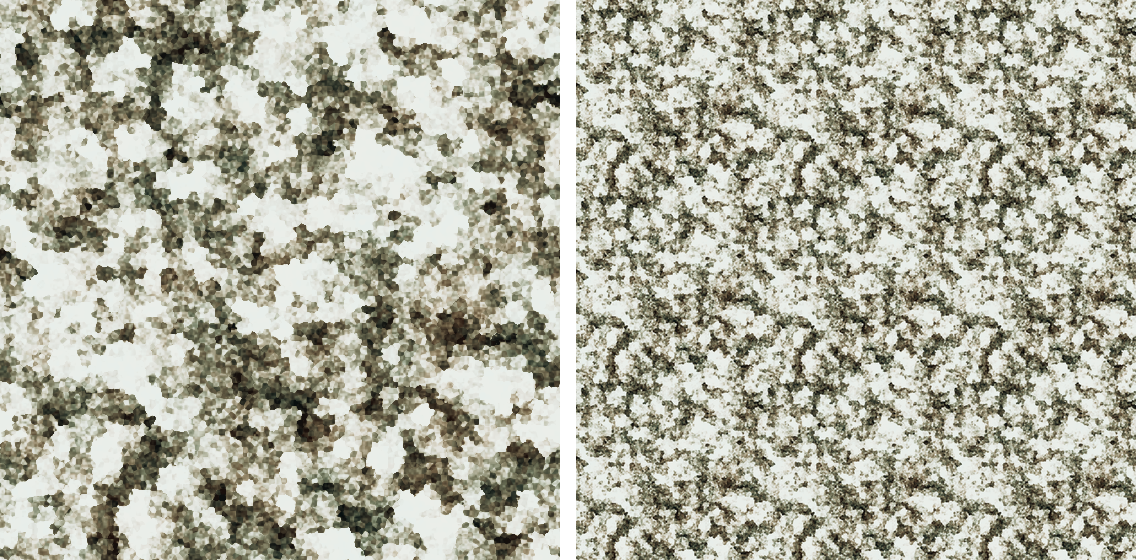
Left: one tile. Right: repeated 3 by 3.
Write a WebGL 1 fragment shader that draws this texture.

```glsl
precision highp float;
// Speckled granite: pale rounded grains around clumps of olive-brown flakes.
// Wrapped noise sets the tone of soft Voronoi grains, small flakes roughen
// their edges and tones, and a ramp turns the tone into stone colours.

uniform vec2 u_resolution;

#define GRAINS 42.0        // large grains across the canvas
#define FLAKES 104.0       // small flakes across the canvas
#define GRAIN_SHARP 28.0   // edge sharpness of grains
#define FLAKE_SHARP 20.0   // edge sharpness of flakes
#define LIGHT_SWELL 0.45   // how far light grains bulge into dark ones
#define SNAP 0.6           // how far flakes break up grain outlines
#define GRAIN_VARIATION 0.65
#define FLAKE_VARIATION 0.65
#define GRIT 0.4           // strength of the finest speckle
#define TONE_SHIFT 0.115   // offsets the area gained by light grains
#define TONE_SPREAD 0.355  // standard deviation of the tone
#define TINT 0.08          // brown to green variation

float hash(vec2 cell, float seed) {
  return fract(sin(dot(cell, vec2(12.9898, 78.233)) + seed * 37.7) * 43758.5453);
}

// Value noise, centred on zero, repeating after a whole period
float noise(vec2 q, vec2 period, float seed) {
  vec2 i = floor(q);
  vec2 f = q - i;
  f = f * f * (3.0 - 2.0 * f);
  vec2 lo = mod(i, period);
  vec2 hi = mod(i + 1.0, period);
  float bottom = mix(hash(lo, seed), hash(vec2(hi.x, lo.y), seed), f.x);
  float top = mix(hash(vec2(lo.x, hi.y), seed), hash(hi, seed), f.x);
  return mix(bottom, top, f.y) - 0.5;
}

// Light and dark clumps, slightly stretched along the falling diagonal
float clumps(vec2 p) {
  vec2 diagonal = vec2(p.x + p.y, p.y - p.x) * vec2(16.0, 12.0);
  return 0.25 * noise(p * 8.0, vec2(8.0), 1.0)
       + noise(diagonal, vec2(16.0, 12.0), 2.0)
       + 0.8 * noise(p * vec2(26.0, 31.0), vec2(26.0, 31.0), 3.0);
}

vec2 cellPoint(vec2 wrapped, float seed) {
  return 0.1 + 0.8 * vec2(hash(wrapped, seed), hash(wrapped, seed + 1.0));
}

// Slightly blocky flakes: xy = centre of the flake, z = its tone, w = its tint
vec4 flakeAt(vec2 p) {
  vec2 q = p * FLAKES;
  vec2 base = floor(q);
  vec4 sum = vec4(0.0);
  float total = 0.0;
  for (int y = -1; y <= 1; y++) {
    for (int x = -1; x <= 1; x++) {
      vec2 cell = base + vec2(float(x), float(y));
      vec2 id = mod(cell, FLAKES);
      vec2 centre = cell + cellPoint(id, 4.0);
      vec2 away = abs(q - centre);
      float dist = mix(length(away), max(away.x, away.y), 0.4);
      float weight = exp(-FLAKE_SHARP * dist);
      sum += weight * vec4(centre / FLAKES, hash(id, 6.0) - 0.5, hash(id, 7.0) - 0.5);
      total += weight;
    }
  }
  return sum / total;
}

// Rounded grains, each with one tone; the light ones swell
float grainTone(vec2 p) {
  vec2 q = p * GRAINS;
  vec2 base = floor(q);
  float sum = 0.0;
  float total = 0.0;
  for (int y = -2; y <= 2; y++) {
    for (int x = -2; x <= 2; x++) {
      vec2 cell = base + vec2(float(x), float(y));
      vec2 id = mod(cell, GRAINS);
      vec2 centre = cell + cellPoint(id, 8.0);
      float tone = clumps(centre / GRAINS) + GRAIN_VARIATION * (hash(id, 10.0) - 0.5);
      float weight = exp(-GRAIN_SHARP * (length(q - centre) - LIGHT_SWELL * tone));
      sum += weight * tone;
      total += weight;
    }
  }
  return sum / total;
}

vec3 ramp(vec3 below, vec3 above, float tone, float from, float to) {
  return mix(below, above, clamp((tone - from) / (to - from), 0.0, 1.0));
}

// Stone colours placed at the tones that give each its share of area
vec3 stone(float tone) {
  vec3 c = vec3(0.07, 0.06, 0.05);
  c = ramp(c, vec3(0.22, 0.21, 0.16), tone, -3.1, -2.05);
  c = ramp(c, vec3(0.38, 0.36, 0.27), tone, -2.05, -1.28);
  c = ramp(c, vec3(0.50, 0.49, 0.38), tone, -1.28, -0.76);
  c = ramp(c, vec3(0.64, 0.63, 0.53), tone, -0.76, -0.36);
  c = ramp(c, vec3(0.79, 0.79, 0.72), tone, -0.36, 0.04);
  c = ramp(c, vec3(0.88, 0.885, 0.86), tone, 0.04, 0.45);
  return ramp(c, vec3(0.915, 0.935, 0.915), tone, 0.45, 1.0);
}

void main() {
  vec2 p = gl_FragCoord.xy / u_resolution;
  vec4 flake = flakeAt(p);
  vec2 grit = vec2(noise(p * 220.0, vec2(220.0), 11.0), noise(p * 220.0, vec2(220.0), 12.0));

  // Pale grains stay clean, dark clumps are full of contrasting flakes
  float tone = grainTone(mix(p, flake.xy, SNAP) + 0.004 * grit);
  float roughness = mix(1.0, 0.45, smoothstep(-0.2, 0.4, tone));
  tone += roughness * (FLAKE_VARIATION * flake.z + GRIT * grit.x);
  tone = (tone - TONE_SHIFT) / TONE_SPREAD;

  // Brown and greenish patches, fading out in the pale grains
  float warmth = 0.7 * flake.w + 0.7 * noise(p * 14.0, vec2(14.0), 13.0);
  float strength = TINT * (1.0 - 0.8 * smoothstep(-0.6, 0.6, tone));
  vec3 colour = stone(tone) + strength * warmth * vec3(1.0, 0.0, -0.2);
  gl_FragColor = vec4(clamp(colour, 0.0, 1.0), 1.0);
}
```
